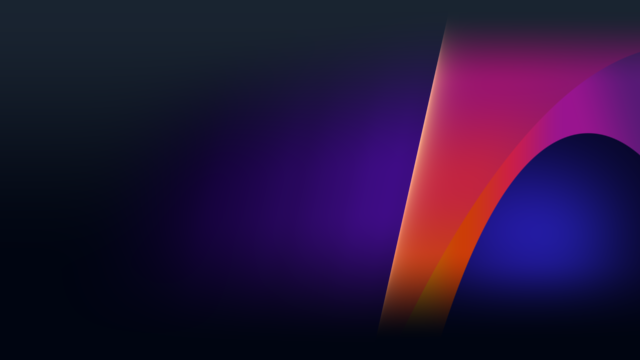
Give the GLSL for this background, as a Shadertoy shader.

```glsl
float hash(float n) {
    return fract(sin(n * 12.9898) * 43758.5453);
}

// Smoothly blended random value per band
float bandNoise(float x) {
    float cell = floor(x);
    return mix(hash(cell), hash(cell + 1.0), smoothstep(0.0, 1.0, x - cell));
}

// Soft round falloff around a centre
float glow(vec2 p, vec2 centre, vec2 radius) {
    vec2 d = (p - centre) / radius;
    return exp(-dot(d, d));
}

// Antialiased coverage of the area where distance is positive
float cover(float distance) {
    float pixel = 1.0 / iResolution.y;
    return smoothstep(-pixel, pixel, distance);
}

// Approximate signed distance below an arch, positive inside
float archDistance(vec2 p, vec2 apex, float bend, float steepen) {
    float d = p.x - apex.x;
    float height = apex.y - bend * d * d - steepen * d * d * d * d;
    float slope = 2.0 * bend * d + 4.0 * steepen * d * d * d;
    return (height - p.y) / sqrt(1.0 + slope * slope);
}

// Night backdrop with a violet field brightening toward the slanted edge
vec3 violetField(vec2 p, vec3 night, float slant) {
    float reach = smoothstep(-1.05, 0.05, slant);
    float top = 1.0 - smoothstep(0.52, 0.98, p.y + 0.12 * (1.0 - reach));
    float bottom = smoothstep(0.03, 0.42, p.y);
    vec3 violet = mix(vec3(0.04, 0.0, 0.16), vec3(0.25, 0.05, 0.53), reach * reach);
    violet *= 0.96 + 0.08 * bandNoise(slant * 17.0);
    return mix(night, violet, smoothstep(0.0, 0.5, reach) * top * bottom);
}

// Panel running from orange through crimson to plum, lit along its edge
vec3 warmPanel(vec2 p, float slant) {
    vec3 color = mix(vec3(0.78, 0.25, 0.08), vec3(0.76, 0.14, 0.25), smoothstep(0.22, 0.50, p.y));
    color = mix(color, vec3(0.60, 0.08, 0.43), smoothstep(0.48, 0.78, p.y));
    color = mix(color, vec3(0.48, 0.09, 0.45), smoothstep(0.15, 0.55, slant) * 0.7);
    float light = exp(-slant / 0.028) * (0.35 + 0.5 * glow(p, vec2(1.18, 0.62), vec2(0.4, 0.25)));
    return mix(color, vec3(0.95, 0.70, 0.52), light);
}

// Curved band from amber to magenta and violet
vec3 curvedBand(vec2 p) {
    vec3 color = mix(vec3(0.72, 0.42, 0.02), vec3(0.80, 0.24, 0.03), smoothstep(1.15, 1.29, p.x));
    color = mix(color, vec3(0.80, 0.12, 0.28), smoothstep(1.28, 1.44, p.x));
    color = mix(color, vec3(0.60, 0.08, 0.56), smoothstep(1.40, 1.57, p.x));
    return mix(color, vec3(0.34, 0.10, 0.46), smoothstep(1.58, 1.80, p.x + 0.3 * (p.y - 0.7)));
}

// Dark interior with a blue core
vec3 blueInterior(vec2 p) {
    vec3 color = vec3(0.02, 0.02, 0.13);
    color += vec3(0.11, 0.07, 0.45) * glow(p, vec2(1.43, 0.36), vec2(0.27, 0.23));
    return color + vec3(0.02, 0.03, 0.12) * glow(p, vec2(1.60, 0.33), vec2(0.16, 0.18));
}

void mainImage(out vec4 fragColor, in vec2 fragCoord) {
    vec2 p = fragCoord / iResolution.y;
    float slant = (p.x - 1.031 - 0.223 * p.y) * 0.976;

    // Backdrop
    vec3 night = mix(vec3(0.0, 0.018, 0.065), vec3(0.10, 0.14, 0.19), smoothstep(0.25, 1.0, p.y));
    vec3 color = violetField(p, night, slant);

    // Warm layers with a hairline highlight
    vec3 warm = warmPanel(p, max(slant, 0.0));
    warm = mix(warm, curvedBand(p), cover(archDistance(p, vec2(1.9, 0.875), 1.3, 0.0)));
    warm += vec3(0.20, 0.17, 0.12) * exp(-abs(slant) / 0.003);
    float fade = smoothstep(0.05, 0.31, p.y) * (1.0 - smoothstep(0.76, 0.97, p.y));
    color = mix(color, mix(night, warm, fade), cover(slant));

    // Inner arch
    vec3 inner = mix(night, blueInterior(p), smoothstep(0.04, 0.28, p.y));
    color = mix(color, inner, cover(archDistance(p, vec2(1.634, 0.630), 2.9, 2.9)));

    fragColor = vec4(color, 1.0);
}
```
